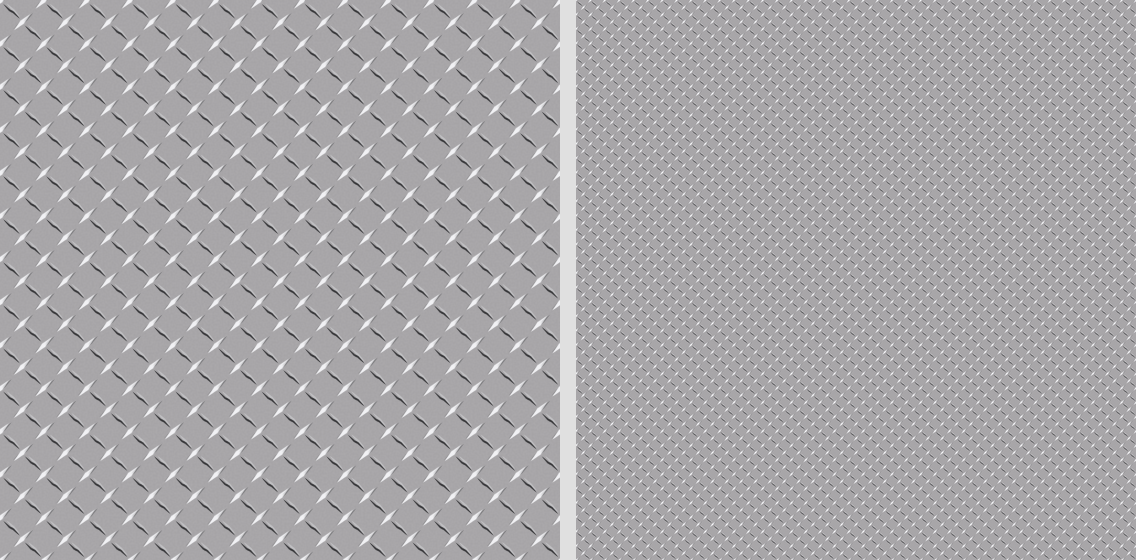
Left: one tile. Right: repeated 3 by 3.
Give the GLSL for this texture, as a Shadertoy shader.

```glsl
// Diamond tread plate: raised pointed lugs on flat grey metal, in two crossing directions.
// A square lattice turned by 45 degrees holds one lit lug and one shaded lug per node;
// each lug is a few tapered slivers, and a faint wrapped gradient noise adds grain.

#define REPEATS 13.0                  // cells across and down
#define LATTICE_SHIFT vec2(0.02, -0.01)
#define LIT_SIZE vec2(0.38, 0.070)    // half length, half width
#define DARK_SIZE vec2(0.36, 0.030)
#define DARK_KINK 0.020               // sideways step in the middle of the shaded lug
#define GRAIN_CELLS 256.0
#define GRAIN_AMOUNT 0.016
#define METAL vec3(0.658, 0.650, 0.660)
#define HIGHLIGHT vec3(0.945, 0.945, 0.955)
#define SHEEN vec3(0.77, 0.77, 0.78)
#define SHADE vec3(0.46, 0.46, 0.47)
#define DEEP_SHADE vec3(0.19, 0.19, 0.20)

const float PI = 3.14159;

// Unit gradient for a grid corner, wrapped at the canvas edge
vec2 cornerGradient(vec2 corner) {
    corner = mod(corner, GRAIN_CELLS);
    vec3 h = fract(corner.xyx * vec3(0.1031, 0.1030, 0.0973));
    h += dot(h, h.yzx + 33.33);
    float angle = 2.0 * PI * fract((h.x + h.y) * h.z);
    return vec2(cos(angle), sin(angle));
}

float gradientNoise(vec2 p) {
    vec2 i = floor(p), f = p - i;
    vec2 w = f * f * f * (f * (f * 6.0 - 15.0) + 10.0);
    vec2 e = vec2(0.0, 1.0);
    float low = mix(dot(cornerGradient(i), f),
                    dot(cornerGradient(i + e.yx), f - e.yx), w.x);
    float high = mix(dot(cornerGradient(i + e.xy), f - e.xy),
                     dot(cornerGradient(i + e.yy), f - e.yy), w.x);
    return mix(low, high, w.y);
}

// Coverage of a sliver along x that tapers to a point; a higher taper gives thinner tips
float sliver(vec2 p, vec2 halfSize, float taper, float soft) {
    float along = abs(p.x) / halfSize.x;
    float halfWidth = halfSize.y * pow(max(1.0 - along, 0.0), taper);
    float tipFade = 1.0 - smoothstep(0.75, 1.05, along);
    return tipFade * (1.0 - smoothstep(-soft, soft, abs(p.y) - halfWidth));
}

// Lug rising to the right: p.x runs along it, p.y towards the upper left
vec3 addLitLug(vec3 color, vec2 p, float soft) {
    float shadow = sliver(p + vec2(-0.14, 0.042), vec2(0.33, 0.038), 0.9, soft);
    float backShadow = sliver(p + vec2(0.16, -0.045), vec2(0.24, 0.022), 1.0, soft);
    float sheen = sliver(p, LIT_SIZE * vec2(1.08, 1.25), 1.1, soft);
    float face = sliver(p + vec2(0.015, 0.0), LIT_SIZE, 1.1, soft);
    float farFacet = smoothstep(0.0, 0.15, p.x) * smoothstep(0.03, -0.03, p.y - 0.005);
    color = mix(color, SHADE, max(0.85 * shadow, 0.45 * backShadow));
    color = mix(color, SHEEN, 0.75 * sheen);
    return mix(color, mix(HIGHLIGHT, SHEEN, 0.6 * farFacet), face);
}

// Lug falling to the right: p.x runs to the upper left, p.y to the upper right
vec3 addDarkLug(vec3 color, vec2 p, float soft) {
    float kink = -DARK_KINK * clamp(p.x / 0.07, -1.0, 1.0);
    float glint = sliver(p - vec2(-0.02, 0.062), vec2(0.32, 0.040), 0.8, soft);
    vec2 bent = p - vec2(0.0, kink - 0.006);
    float rim = sliver(bent, DARK_SIZE * vec2(1.1, 1.4), 0.9, soft);
    float core = sliver(bent, DARK_SIZE, 0.8, soft);
    color = mix(color, SHEEN, 0.85 * glint);
    color = mix(color, SHADE, 0.65 * rim);
    return mix(color, DEEP_SHADE, 0.95 * core);
}

void mainImage(out vec4 fragColor, in vec2 fragCoord) {
    vec2 uv = fragCoord / iResolution.xy;
    vec2 cell = uv * REPEATS - LATTICE_SHIFT;

    // Diagonal axes: x to the upper right, y to the upper left, nodes at whole numbers
    vec2 diagonal = vec2(cell.x + cell.y, cell.y - cell.x);
    float pixel = 1.4142 * REPEATS / iResolution.y;
    float soft = max(0.7 * pixel, 0.024);

    vec3 color = METAL + GRAIN_AMOUNT * gradientNoise(uv * GRAIN_CELLS);

    // Shaded lugs sit halfway between the rows of lit ones
    vec2 litLocal = fract(diagonal + 0.5) - 0.5;
    vec2 darkLocal = fract(diagonal + vec2(0.5, 0.0)) - 0.5;
    color = addDarkLug(color, darkLocal.yx, soft);
    color = addLitLug(color, litLocal, soft);

    fragColor = vec4(color, 1.0);
}
```
